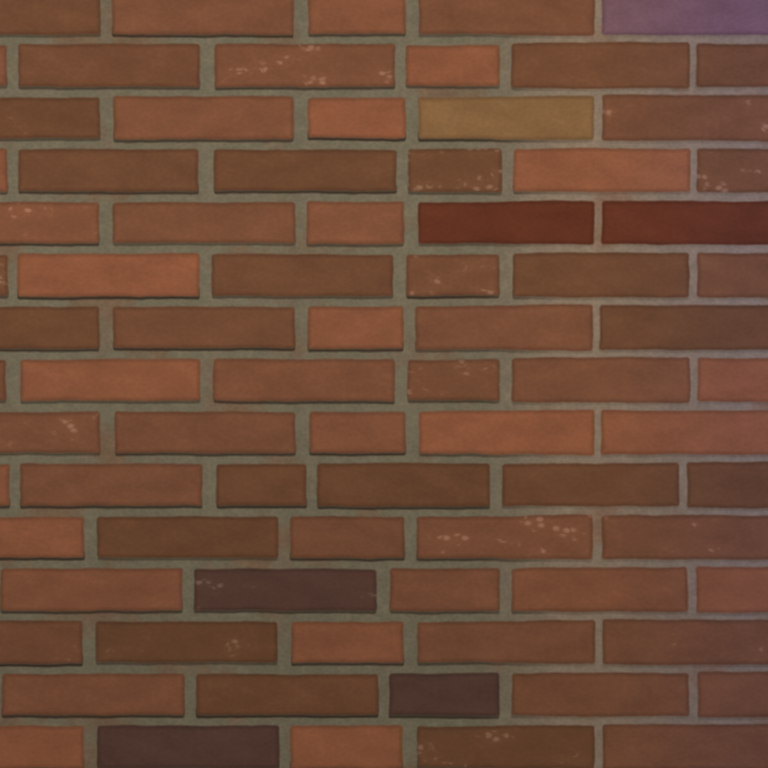
Reproduce this texture procedurally as a Shadertoy shader.

```glsl
// A weathered brick wall: staggered courses of long bricks with one short
// closer brick each, set in grey-green mortar. Every brick is a rounded box
// tinted by a hash, then worn with layered sines and cellular noise.

const float COURSES = 14.65;       // courses over the canvas height
const float COURSE_OFFSET = 0.25;  // part of the first course cut off at the top
const vec2 PITCH = vec2(0.253, 0.2425); // brick length left and right of the closer

const vec3 CLAY = vec3(0.45, 0.29, 0.205);
const vec3 ORANGE = vec3(0.52, 0.32, 0.22);
const vec3 BROWN = vec3(0.40, 0.265, 0.18);
const vec3 BURNT = vec3(0.30, 0.215, 0.185);
const vec3 DARK_RED = vec3(0.36, 0.185, 0.125);
const vec3 TAN = vec3(0.49, 0.36, 0.23);
const vec3 PURPLE = vec3(0.43, 0.31, 0.33);
const vec3 MORTAR = vec3(0.42, 0.385, 0.31);
const vec3 PALE_MORTAR = vec3(0.52, 0.44, 0.37);

float hash(vec2 p) {
    vec3 q = fract(p.xyx * vec3(0.1031, 0.1030, 0.0973));
    q += dot(q, q.yzx + 33.33);
    return fract((q.x + q.y) * q.z);
}

// Layered sines, roughly -1 to 1
float waves(vec2 p) {
    float sum = 0.0, gain = 0.5;
    for (int i = 0; i < 4; i++) {
        sum += gain * sin(p.x + 1.7 * sin(p.y)) * cos(p.y + 1.3 * sin(p.x * 0.7));
        p = mat2(1.5, 1.1, -1.1, 1.5) * p + 2.3;
        gain *= 0.6;
    }
    return sum;
}

// Cellular noise: distance to the nearest scattered point
float cells(vec2 p) {
    vec2 cell = floor(p);
    float nearest = 2.0;
    for (int j = -1; j <= 1; j++)
    for (int i = -1; i <= 1; i++) {
        vec2 c = cell + vec2(i, j);
        vec2 site = c + vec2(hash(c), hash(c + 41.7));
        nearest = min(nearest, length(p - site));
    }
    return nearest;
}

float roundBox(vec2 p, vec2 halfSize, float radius) {
    vec2 q = abs(p) - halfSize + radius;
    return length(max(q, 0.0)) + min(max(q.x, q.y), 0.0) - radius;
}

// Left end, right end and index of the brick at x; the closer has index 0
vec3 brickSpan(float x, float course) {
    float odd = mod(course, 2.0);
    vec2 closer = mix(vec2(0.392, 0.535), vec2(0.522, 0.66), odd);
    closer.x -= 0.022 * step(9.5, course);
    if (course == 9.0) closer = vec2(0.272, 0.405);
    if (x < closer.x) {
        float n = floor((x - closer.x) / PITCH.x);
        return vec3(closer.x + vec2(n, n + 1.0) * PITCH.x, n);
    }
    if (x < closer.y) return vec3(closer, 0.0);
    float n = floor((x - closer.y) / PITCH.y);
    return vec3(closer.y + vec2(n, n + 1.0) * PITCH.y, n + 1.0);
}

float isBrick(vec2 id, float index, float course) {
    return float(id.x == index && id.y == course);
}

// Fired colour of one brick, with a few unusual ones
vec3 brickColor(vec2 id) {
    float tone = hash(id + 17.0);
    vec3 color = mix(mix(BROWN, CLAY, smoothstep(0.0, 0.5, tone)), ORANGE, smoothstep(0.5, 1.0, tone));
    color = mix(color, DARK_RED, id.y == 4.0 && id.x > 0.0 ? 0.95 : 0.0);
    color = mix(color, TAN, isBrick(id, 1.0, 2.0));
    color = mix(color, PURPLE, isBrick(id, 2.0, 0.0));
    float burnt = isBrick(id, -1.0, 11.0) + isBrick(id, 0.0, 13.0) + isBrick(id, -1.0, 14.0);
    return mix(color, BURNT, 0.85 * burnt);
}

void mainImage(out vec4 fragColor, in vec2 fragCoord) {
    vec2 uv = fragCoord / iResolution.xy;
    float soft = max(0.0022, 0.8 / iResolution.y);
    float rightSide = smoothstep(0.6, 0.75, uv.x);

    // Layout, with slightly wavering joints
    vec2 p = uv + 0.0013 * vec2(waves(uv * 45.0), waves(uv * 38.0 + 7.0));
    float rowPos = (1.0 - p.y) * COURSES + COURSE_OFFSET;
    float course = floor(rowPos);
    vec3 span = brickSpan(p.x, course);
    vec2 id = vec2(span.z, course);

    // Brick shape and the shadow below it
    vec2 joint = mix(vec2(0.0085, 0.0068), vec2(0.005), rightSide);
    joint += 0.002 * (vec2(hash(id + 3.0), hash(id + 9.0)) - 0.5);
    vec2 halfSize = vec2(0.5 * (span.y - span.x), 0.5 / COURSES) - joint;
    vec2 local = vec2(p.x - 0.5 * (span.x + span.y), (0.5 - fract(rowPos)) / COURSES);
    local.x += 0.004 * (hash(id + 23.0) - 0.5);
    float edge = roundBox(local, halfSize, 0.004);
    float brick = 1.0 - smoothstep(-soft, soft, edge);
    float dropped = 1.0 - smoothstep(-soft, soft, roundBox(local + vec2(0.0, 0.0035), halfSize, 0.003));
    float shadow = dropped * (1.0 - brick) * (1.0 - smoothstep(-0.01, 0.0, local.y + halfSize.y * 0.5));
    shadow *= (0.45 + 0.55 * hash(id + 5.0)) * mix(1.0, 0.25, rightSide);

    // Clay mottling, dark rims and rare pale scuffs
    float mottle = waves(uv * vec2(35.0, 60.0) + hash(id) * 20.0);
    float grain = cells(uv * vec2(150.0, 190.0)) - 0.5;
    vec3 clay = brickColor(id) * (1.0 + 0.07 * mottle + 0.05 * grain);
    clay *= mix(0.86, 1.0, smoothstep(0.0, 0.007, -edge));
    float scuff = 1.0 - smoothstep(0.1, 0.5, cells(uv * vec2(70.0, 95.0)));
    clay += 0.10 * scuff * smoothstep(0.3, 0.65, mottle) * step(0.78, hash(id + 31.0));

    // Mortar, stained by clay in places; light falls off downwards, cooler at right
    float stain = smoothstep(0.1, 0.7, waves(uv * 17.0 + 4.0));
    vec3 mortar = mix(MORTAR, PALE_MORTAR, rightSide * 0.75);
    mortar = mix(mortar, CLAY, 0.4 * stain) * (1.0 + 0.06 * waves(uv * 90.0) + 0.08 * grain);
    vec3 color = mix(mortar, clay, brick);
    color = mix(color, vec3(0.15, 0.11, 0.085), 0.8 * shadow);
    color *= mix(0.90, 1.06, smoothstep(0.0, 0.75, uv.y));
    color *= mix(vec3(1.0), vec3(0.92, 0.94, 1.10), smoothstep(0.75, 1.0, uv.x));
    fragColor = vec4(color, 1.0);
}
```
